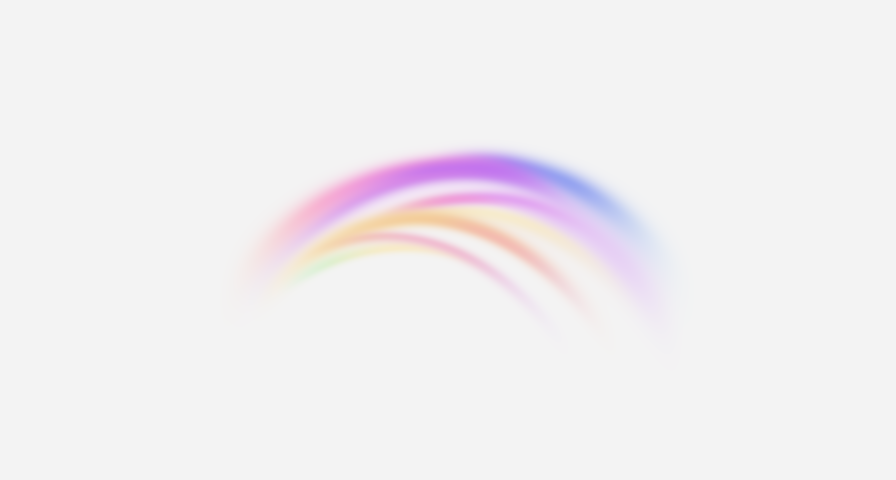
Write a Shadertoy shader that draws this background.

```glsl
// Soft translucent rainbow ribbons arching over a pale grey backdrop.

#define BACKDROP vec3(0.953)
#define OPACITY 1.0      // strength of all ribbons
#define SOFTNESS 1.0     // scale of ribbon thickness
#define END_SPREAD 3.0   // widening away from the apex
#define DROOP 1.0        // extra fall toward the ends

const vec3 PEACH  = vec3(0.98, 0.82, 0.76);
const vec3 ROSE   = vec3(0.97, 0.56, 0.82);
const vec3 ORCHID = vec3(0.88, 0.62, 0.94);
const vec3 VIOLET = vec3(0.74, 0.43, 0.94);
const vec3 LILAC  = vec3(0.90, 0.80, 0.96);
const vec3 BLUE   = vec3(0.56, 0.62, 0.94);
const vec3 SKY    = vec3(0.75, 0.87, 0.95);
const vec3 AMBER  = vec3(0.95, 0.79, 0.58);
const vec3 CREAM  = vec3(0.97, 0.92, 0.77);
const vec3 SALMON = vec3(0.95, 0.70, 0.70);
const vec3 MINT   = vec3(0.78, 0.95, 0.82);
const vec3 PEARL  = vec3(0.96, 0.92, 0.97);

// Three colours laid along a ribbon.
vec3 gradient(vec3 a, vec3 b, vec3 c, float t) {
    return mix(mix(a, b, smoothstep(0.0, 0.5, t)), c, smoothstep(0.5, 1.0, t));
}

// Coverage of an arch: bend is (left, right), thickness is (above, below),
// span is the x of (start, full, fading, end).
float arch(vec2 p, vec2 apex, vec2 bend, vec2 thickness, vec4 span) {
    float x = p.x - apex.x;
    float k = x < 0.0 ? bend.x : bend.y;
    float curve = apex.y - k * x * x - DROOP * x * x * x * x;
    float slope = 2.0 * k * x + 4.0 * DROOP * x * x * x;
    float d = (p.y - curve) / sqrt(1.0 + slope * slope);
    float side = smoothstep(-0.006, 0.006, d);
    float width = mix(thickness.y, thickness.x, side);
    width *= SOFTNESS * (1.0 + END_SPREAD * x * x);
    float ends = smoothstep(span.x, span.y, p.x)
               * (1.0 - smoothstep(span.z, span.w, p.x));
    return exp(-d * d / (width * width)) * ends;
}

// Blend one ribbon over the colour below it.
void ribbon(inout vec3 color, vec2 p, vec2 apex, vec2 bend, vec2 thickness,
            vec4 span, vec3 a, vec3 b, vec3 c, float opacity) {
    float t = clamp((p.x - span.x) / (span.w - span.x), 0.0, 1.0);
    float cover = arch(p, apex, bend, thickness, span);
    color = mix(color, gradient(a, b, c, t), cover * opacity * OPACITY);
}

void mainImage(out vec4 fragColor, in vec2 fragCoord) {
    // Height is one; x is measured from the middle.
    vec2 p = (fragCoord - vec2(0.5 * iResolution.x, 0.0)) / iResolution.y;
    vec3 color = BACKDROP;

    // Pale washes between the bands
    ribbon(color, p, vec2(0.04, 0.608), vec2(0.95, 1.4), vec2(0.022, 0.025),
           vec4(-0.42, -0.2, 0.2, 0.48), PEARL, PEARL, LILAC, 0.8);
    ribbon(color, p, vec2(0.06, 0.580), vec2(0.9, 1.25), vec2(0.035, 0.035),
           vec4(0.08, 0.26, 0.34, 0.50), ORCHID, LILAC, LILAC, 0.75);

    // Outer arch: blue on the right, lavender underside, rose to violet
    ribbon(color, p, vec2(0.05, 0.664), vec2(0.78, 1.05), vec2(0.021, 0.030),
           vec4(-0.05, 0.14, 0.24, 0.53), VIOLET, BLUE, SKY, 0.95);
    ribbon(color, p, vec2(0.04, 0.640), vec2(1.0, 1.4), vec2(0.018, 0.018),
           vec4(-0.46, -0.2, 0.1, 0.42), LILAC, VIOLET, LILAC, 0.75);
    ribbon(color, p, vec2(0.04, 0.658), vec2(0.8, 1.3), vec2(0.020, 0.023),
           vec4(-0.49, -0.25, -0.02, 0.27), PEACH, ROSE, VIOLET, 0.85);
    ribbon(color, p, vec2(0.04, 0.651), vec2(0.85, 1.4), vec2(0.018, 0.016),
           vec4(-0.30, -0.02, 0.06, 0.26), ORCHID, VIOLET, VIOLET, 0.75);

    // Middle arches: cream, orchid and amber
    ribbon(color, p, vec2(0.03, 0.560), vec2(0.85, 1.35), vec2(0.014, 0.018),
           vec4(-0.42, -0.22, 0.15, 0.42), CREAM, CREAM, CREAM, 0.8);
    ribbon(color, p, vec2(0.075, 0.589), vec2(0.95, 1.4), vec2(0.014, 0.014),
           vec4(-0.18, 0.02, 0.14, 0.42), SALMON, ORCHID, LILAC, 0.9);
    ribbon(color, p, vec2(0.04, 0.585), vec2(0.95, 1.4), vec2(0.011, 0.010),
           vec4(-0.18, -0.02, 0.04, 0.2), SALMON, ROSE, ORCHID, 0.5);
    ribbon(color, p, vec2(-0.06, 0.544), vec2(1.35, 1.4), vec2(0.019, 0.015),
           vec4(-0.42, -0.17, 0.06, 0.37), CREAM, AMBER, PEACH, 0.9);
    ribbon(color, p, vec2(-0.06, 0.541), vec2(1.35, 1.4), vec2(0.013, 0.012),
           vec4(-0.10, 0.06, 0.14, 0.33), AMBER, SALMON, LILAC, 0.7);

    // Inner arches: mint, then rose to lilac
    ribbon(color, p, vec2(-0.09, 0.483), vec2(1.25, 1.4), vec2(0.015, 0.010),
           vec4(-0.36, -0.23, -0.12, 0.14), MINT, CREAM, CREAM, 0.9);
    ribbon(color, p, vec2(-0.13, 0.508), vec2(1.5, 1.45), vec2(0.011, 0.013),
           vec4(-0.33, -0.15, 0.02, 0.27), AMBER, vec3(0.94, 0.70, 0.80), LILAC, 0.8);

    fragColor = vec4(color, 1.0);
}
```
